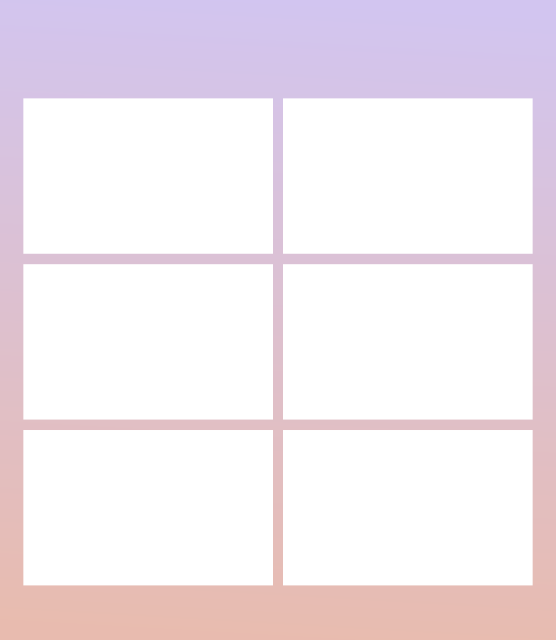
Write a Shadertoy shader that draws this background.

```glsl
// Six plain white panels, two columns by three rows, over a soft gradient
// from lavender at the top to peach at the bottom. The panels are one box
// distance repeated on a clamped grid; the gradient is slightly tilted.

// Layout, as fractions of the canvas
const vec2 GRID_CENTER = vec2(0.5, 0.4658);
const vec2 GRID_PITCH = vec2(0.467, 0.2591);
const vec2 PANEL_HALF_SIZE = vec2(0.2245, 0.1214);
const float ROW_LIMIT = 1.0;      // rows above and below the middle one
const float GRADIENT_TILT = 0.05; // extra warmth towards the left

// Colours
const vec3 LAVENDER = vec3(0.823, 0.773, 0.941);
const vec3 PEACH = vec3(0.910, 0.735, 0.685);
const vec3 PANEL_WHITE = vec3(1.0);

vec3 backgroundColor(vec2 uv) {
    float warmth = 1.0 - uv.y + GRADIENT_TILT * (0.5 - uv.x);
    return mix(LAVENDER, PEACH, clamp(warmth, 0.0, 1.0));
}

// Position relative to the centre of the nearest panel
vec2 panelSpace(vec2 uv) {
    vec2 p = uv - GRID_CENTER;
    float row = clamp(round(p.y / GRID_PITCH.y), -ROW_LIMIT, ROW_LIMIT);
    return vec2(abs(p.x) - 0.5 * GRID_PITCH.x, p.y - row * GRID_PITCH.y);
}

// Box coverage with edges one pixel wide
float panelCoverage(vec2 uv) {
    vec2 edgeDistance = (abs(panelSpace(uv)) - PANEL_HALF_SIZE) * iResolution.xy;
    vec2 inside = clamp(0.5 - edgeDistance, 0.0, 1.0);
    return inside.x * inside.y;
}

void mainImage(out vec4 fragColor, in vec2 fragCoord) {
    vec2 uv = fragCoord / iResolution.xy;
    vec3 color = mix(backgroundColor(uv), PANEL_WHITE, panelCoverage(uv));
    fragColor = vec4(color, 1.0);
}
```
